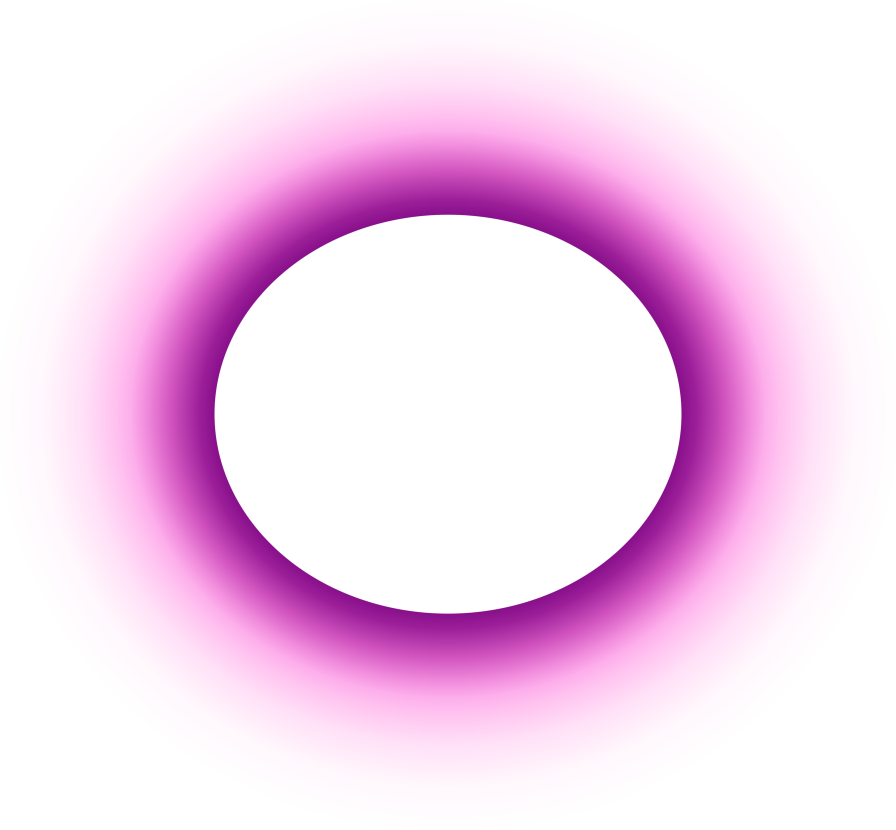
Give the GLSL for this background, as a Shadertoy shader.

```glsl
// A white ellipse ringed by a soft glow fading from purple through pink to white.

const vec2 RADII = vec2(0.2813, 0.2403);
const int STOPS = 9;

// Distance by which both radii must grow for the ellipse to pass through p
float ellipseSpread(vec2 p, vec2 radii) {
    float spread = max(length(p) - radii.x, 0.0);
    for (int i = 0; i < 6; i++) {
        vec2 grown = radii + spread;
        vec2 q = p * p / (grown * grown);
        float slope = 2.0 * (q.x / grown.x + q.y / grown.y);
        spread += (q.x + q.y - 1.0) / max(slope, 1e-4);
        spread = max(spread, -0.5 * radii.y);
    }
    return spread;
}

// Colour ramp running outward from the rim
vec3 glowColor(float spread) {
    float stops[STOPS] = float[STOPS](
        0.0, 0.018, 0.053, 0.084, 0.101, 0.120, 0.158, 0.208, 0.265);
    vec3 colors[STOPS] = vec3[STOPS](
        vec3(0.53, 0.06, 0.54),
        vec3(0.61, 0.12, 0.60),
        vec3(0.82, 0.33, 0.75),
        vec3(0.95, 0.56, 0.87),
        vec3(0.99, 0.68, 0.92),
        vec3(1.00, 0.76, 0.94),
        vec3(1.00, 0.88, 0.97),
        vec3(1.00, 0.97, 0.99),
        vec3(1.00));
    vec3 color = colors[0];
    for (int i = 1; i < STOPS; i++) {
        float t = (spread - stops[i - 1]) / (stops[i] - stops[i - 1]);
        color = mix(color, colors[i], clamp(t, 0.0, 1.0));
    }
    return color;
}

void mainImage(out vec4 fragColor, in vec2 fragCoord) {
    // Centred coordinates in units of canvas height
    vec2 p = (fragCoord - 0.5 * iResolution.xy) / iResolution.y;
    p.y -= 0.001;
    float pixel = 1.0 / iResolution.y;

    // White disc over the glow
    float spread = ellipseSpread(p, RADII);
    float outside = smoothstep(-0.7 * pixel, 0.7 * pixel, spread);
    vec3 color = mix(vec3(1.0), glowColor(spread), outside);

    fragColor = vec4(color, 1.0);
}
```
